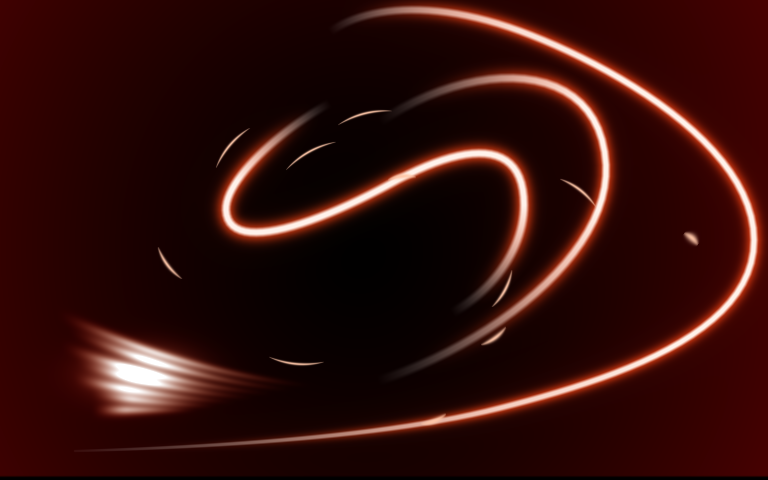
This background is drawn by a WebGL 2 fragment shader. Its source:

```glsl
#version 300 es
precision highp float;
// Glowing ribbons swirl over a dark red vignette, with a feathered plume and sparks.
// Ribbons are cubic Bezier distances; plume and sparks are tapered, bowed streaks.
// Scene units: canvas height is 4.8, with y measured downward from the top.
uniform vec2 u_resolution;
out vec4 fragColor;

const vec2 CENTRE = vec2(3.6, 2.48);

vec2 bezier(vec2 a, vec2 b, vec2 c, vec2 d, float t) {
    float s = 1.0 - t;
    return s * s * s * a + 3.0 * s * t * (s * b + t * c) + t * t * t * d;
}

// Light of one ribbon piece; ends holds start and end strength, then core radii.
vec3 ribbon(vec2 p, vec2 a, vec2 b, vec2 c, vec2 d, vec4 ends) {
    const float STEPS = 24.0;
    float nearest = 1e3, along = 0.0;
    vec2 from = a;
    for (float i = 1.0; i <= STEPS; i++) {
        vec2 to = bezier(a, b, c, d, i / STEPS);
        vec2 edge = to - from;
        float h = clamp(dot(p - from, edge) / dot(edge, edge), 0.0, 1.0);
        float dist = length(p - from - h * edge);
        if (dist < nearest) {
            nearest = dist;
            along = (i - 1.0 + h) / STEPS;
        }
        from = to;
    }
    float strength = min(mix(ends.x, ends.y, along), 1.0);
    float radius = mix(ends.z, ends.w, along);
    float core = smoothstep(radius * 1.5, radius * 0.3, nearest) * strength;
    float halo = exp(-pow(nearest / (radius * 2.3), 2.0)) * 0.85 + 0.12 * exp(-nearest / 0.12);
    vec3 glow = vec3(0.85, 0.23, 0.06) * halo * smoothstep(0.1, 0.9, strength);
    return mix(glow, vec3(1.0, 0.95, 0.92), core);
}

// Outer, middle and inner ribbons, joined without doubling at the seams.
vec3 ribbons(vec2 p) {
    vec3 l = ribbon(p, vec2(3.3, 0.32), vec2(3.62, 0.08), vec2(4.3, -0.02), vec2(5.2, 0.31), vec4(0.0, 0.9, 0.04, 0.035));
    l = max(l, ribbon(p, vec2(5.2, 0.31), vec2(6.1, 0.64), vec2(7.54, 1.45), vec2(7.54, 2.4), vec4(0.9, 1.2, 0.035, 0.035)));
    l = max(l, ribbon(p, vec2(7.54, 2.4), vec2(7.54, 3.35), vec2(6.1, 3.8), vec2(5.0, 4.08), vec4(1.2, 0.8, 0.035, 0.03)));
    l = max(l, ribbon(p, vec2(5.0, 4.08), vec2(3.9, 4.36), vec2(2.2, 4.47), vec2(0.75, 4.51), vec4(0.8, 0.05, 0.03, 0.012)));

    l = max(l, ribbon(p, vec2(3.8, 1.22), vec2(4.7, 0.6), vec2(6.0, 0.55), vec2(6.06, 1.65), vec4(0.0, 1.3, 0.045, 0.036)));
    l = max(l, ribbon(p, vec2(6.06, 1.65), vec2(6.1, 2.55), vec2(4.9, 3.45), vec2(3.78, 3.81), vec4(1.2, 0.0, 0.036, 0.045)));

    l = max(l, ribbon(p, vec2(3.3, 1.03), vec2(2.8, 1.3), vec2(2.25, 1.8), vec2(2.26, 2.1), vec4(0.0, 1.4, 0.04, 0.04)));
    l = max(l, ribbon(p, vec2(2.26, 2.1), vec2(2.28, 2.52), vec2(3.05, 2.3), vec2(3.9, 1.84), vec4(1.0, 1.0, 0.04, 0.04)));
    l = max(l, ribbon(p, vec2(3.9, 1.84), vec2(4.65, 1.42), vec2(5.24, 1.38), vec2(5.24, 2.05), vec4(1.0, 1.0, 0.04, 0.04)));
    return max(l, ribbon(p, vec2(5.24, 2.05), vec2(5.24, 2.45), vec2(4.97, 2.88), vec2(4.52, 3.13), vec4(1.0, 0.0, 0.04, 0.045)));
}

// Fan of soft streaks that spread to the left and gather to the right.
float plume(vec2 p) {
    float light = 0.6 * exp(-dot((p - vec2(1.42, 3.74)) * vec2(2.1, 4.2), (p - vec2(1.42, 3.74)) * vec2(2.1, 4.2)));
    for (float i = 0.0; i < 7.0; i++) {
        float f = i / 6.0;
        vec2 left = vec2(0.55 + 0.35 * f * f + 0.1 * mod(i, 2.0), 3.13 + 0.97 * f);
        vec2 right = vec2(3.15 - 1.15 * f, 3.86 + 0.24 * f);
        float h = clamp((p.x - left.x) / (right.x - left.x), 0.0, 1.0);
        float y = mix(left.y, right.y, h) + 0.48 * (1.0 - f) * h * (1.0 - h);
        float fade = smoothstep(0.0, 0.35, h) * smoothstep(1.0, 0.25, h);
        light += 0.7 * fade * exp(-pow((p.y - y) / mix(0.065, 0.025, h), 2.0));
    }
    return min(light, 1.0);
}

// Slivers bowed away from the centre; shorter ones are fatter.
float sparks(vec2 p) {
    vec4 ends[11] = vec4[11](
        vec4(2.16, 1.68, 2.50, 1.28), vec4(2.86, 1.70, 3.36, 1.42), vec4(3.38, 1.25, 3.92, 1.11),
        vec4(1.58, 2.47, 1.82, 2.79), vec4(2.69, 3.57, 3.24, 3.62), vec4(4.92, 3.07, 5.12, 2.70),
        vec4(5.60, 1.79, 5.96, 2.07), vec4(6.84, 2.33, 6.98, 2.45), vec4(4.81, 3.45, 5.06, 3.27),
        vec4(4.21, 4.24, 4.46, 4.14), vec4(3.88, 1.80, 4.16, 1.77));
    float light = 0.0;
    for (int i = 0; i < 11; i++) {
        vec2 a = ends[i].xy, span = ends[i].zw - a;
        float size = length(span);
        vec2 normal = vec2(-span.y, span.x) / size;
        float side = sign(dot(normal, a + 0.5 * span - CENTRE));
        float h = clamp(dot(p - a, span) / (size * size), 0.0, 1.0);
        float taper = 4.0 * h * (1.0 - h);
        float off = dot(p - a, normal) - side * 0.08 * size * taper;
        float width = 0.007 / size * (0.4 + 0.6 * taper);
        light = max(light, sqrt(taper) * exp(-pow(off / width, 2.0)));
    }
    return light;
}

void main() {
    vec2 p = gl_FragCoord.xy / u_resolution.y * 4.8;
    p.y = 4.8 - p.y;

    // Vignette, nearly black in the middle.
    float r = length((p - CENTRE) / vec2(4.0, 4.4));
    vec3 color = vec3(0.23, 0.004, 0.002) * pow(r, 1.4);

    // Light layers, screened over the vignette.
    color = 1.0 - (1.0 - color) * (1.0 - ribbons(p));
    float feather = plume(p);
    color = 1.0 - (1.0 - color) * (1.0 - pow(vec3(feather), vec3(0.9, 1.5, 1.75)));
    color = mix(color, vec3(1.0, 0.78, 0.66), sparks(p) * 0.95);

    // Thin dark lower border.
    color *= smoothstep(4.78, 4.75, p.y);
    fragColor = vec4(color, 1.0);
}
```
